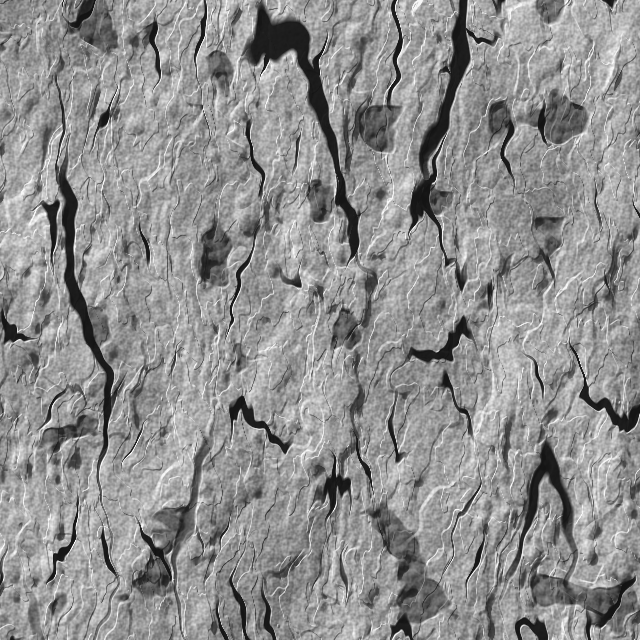
Give the GLSL for this texture, as a Shadertoy shader.

```glsl
#define LIGHT_DIR vec2(-0.6, 0.8)
#define LIGHT_GAIN 0.19
#define BASE_TONE 0.62
#define SHADOW_TONE 0.12
#define SHADOW_REACH 0.012
#define ROUGHNESS 0.34
#define SCARP_HEIGHT 0.009
#define BUMP_CELLS 21.0
#define FISSURE_WIDTH 0.011
#define CRACK_WIDTH 0.0042
#define SLOPE_STEP 0.0016

vec2 hash2(vec2 p) {
    vec3 q = fract(p.xyx * vec3(0.1031, 0.1030, 0.0973));
    q += dot(q, q.yzx + 33.33);
    return fract((q.xx + q.yz) * q.zy);
}

float corner(vec2 cell, vec2 offset) {
    float angle = 6.2832 * hash2(cell + 71.0).x;
    return dot(vec2(cos(angle), sin(angle)), offset);
}

// Gradient noise, roughly -0.7 to 0.7
float noise(vec2 p) {
    vec2 i = floor(p), f = p - i;
    vec2 u = f * f * f * (f * (f * 6.0 - 15.0) + 10.0);
    vec2 x = vec2(1, 0), y = vec2(0, 1);
    return mix(mix(corner(i, f), corner(i + x, f - x), u.x),
               mix(corner(i + y, f - y), corner(i + 1.0, f - 1.0), u.x), u.y);
}

vec2 warp(vec2 p) {
    vec2 coarse = vec2(noise(p * 6.0), noise(p * 6.0 + 37.0));
    vec2 fine = vec2(noise(p * 27.0 + 11.0), noise(p * 27.0 + 53.0));
    return p + 0.035 * coarse + 0.012 * fine;
}

// Broken lines along the zero contours of stretched noise
float crackLine(vec2 p, vec2 freq, float width, float cover) {
    float line = noise(p * freq) + 0.08 * noise(p * freq * 6.0);
    float open = smoothstep(-cover, 0.35, noise(p * freq * vec2(0.8, 1.7) + 19.0));
    float w = width * open;
    float dist = abs(line) / (0.9 * freq.x);
    return open * (1.0 - smoothstep(0.45 * w, w + 0.0008, dist));
}

float cracks(vec2 w) {
    float fissure = crackLine(w + 3.7, vec2(5.0, 1.1), FISSURE_WIDTH, 0.12);
    float split = crackLine(w + 8.3, vec2(13.0, 4.5), CRACK_WIDTH, 0.08);
    return min(1.0, 1.5 * max(fissure, split));
}

// Ragged pits where the bark has decayed
float knots(vec2 w) {
    float site = noise(w * vec2(10.0, 8.0) + 61.0) + 0.12 * noise(w * 45.0);
    return smoothstep(0.31, 0.37, site);
}

// Rounded blisters, gathered in clusters
float bumps(vec2 p) {
    vec2 q = p * BUMP_CELLS, cell = floor(q);
    float height = 0.0;
    for (int j = -1; j <= 1; j++)
    for (int i = -1; i <= 1; i++) {
        vec2 id = cell + vec2(i, j);
        vec2 seed = hash2(id + 5.0);
        float radius = mix(0.2, 0.6, seed.x * seed.y);
        vec2 d = (q - id - hash2(id + 129.0)) / (radius * vec2(0.9, 1.15));
        float dome = max(0.0, 1.0 - dot(d, d));
        height = max(height, dome * dome * radius * step(0.35, seed.x));
    }
    return 0.75 * height / BUMP_CELLS * smoothstep(-0.15, 0.2, noise(p * 4.0 + 23.0));
}

float barkHeight(vec2 p) {
    vec2 w = warp(p);
    float h = bumps(p + 0.25 * (w - p));

    // Rough surface, less stretched at finer scales
    vec2 freq = vec2(12.0, 5.0);
    for (int i = 0; i < 5; i++) {
        h += ROUGHNESS / freq.x * noise(mix(w, p, float(i) * 0.2) * freq + float(i) * 17.0);
        freq *= vec2(2.0, 2.3);
    }

    // Flaking plates with sharp edges
    float scale = 1.0;
    for (int i = 0; i < 3; i++) {
        vec2 q = w * vec2(7.0, 3.2) * scale + float(i) * 29.0;
        float plate = noise(q) + 0.22 * noise(q * 4.3);
        h += SCARP_HEIGHT / sqrt(scale) * smoothstep(0.04, 0.10, plate);
        scale *= 2.1;
    }

    // Fibrous vertical grain in patches
    float fibre = smoothstep(0.0, 0.3, noise(w * vec2(6.0, 3.0) + 83.0));
    h += 0.0017 * fibre * sin(w.x * 300.0 + 7.0 * noise(w * 9.0));

    float knot = knots(w);
    h += knot * (0.012 * noise(p * 62.0) - 0.007);
    return h - 0.009 * cracks(w);
}

void mainImage(out vec4 fragColor, in vec2 fragCoord) {
    vec2 p = fragCoord / iResolution.y;
    vec2 w = warp(p);

    // Slope towards the light and cast shadow
    float h = barkHeight(p);
    float slope = (h - barkHeight(p + LIGHT_DIR * SLOPE_STEP)) / SLOPE_STEP;
    float blocked = barkHeight(p + LIGHT_DIR * SHADOW_REACH) - h;
    float shadow = smoothstep(0.006, 0.014, blocked);

    // Weathered stains and fine speckle
    float tone = BASE_TONE + 0.16 * noise(w * vec2(6.0, 3.5) + 41.0);
    tone += 0.10 * noise(p * 115.0) + 0.13 * noise(p * 230.0);
    tone += LIGHT_GAIN * slope / (1.0 + 0.3 * abs(slope));

    // Dark recesses
    tone = mix(tone, SHADOW_TONE + 0.15 * tone, 0.8 * shadow);
    tone *= 1.0 - 0.4 * knots(w);
    tone = mix(tone, 0.07, 0.93 * cracks(w));
    fragColor = vec4(vec3(clamp(tone, 0.03, 0.97)), 1.0);
}
```
